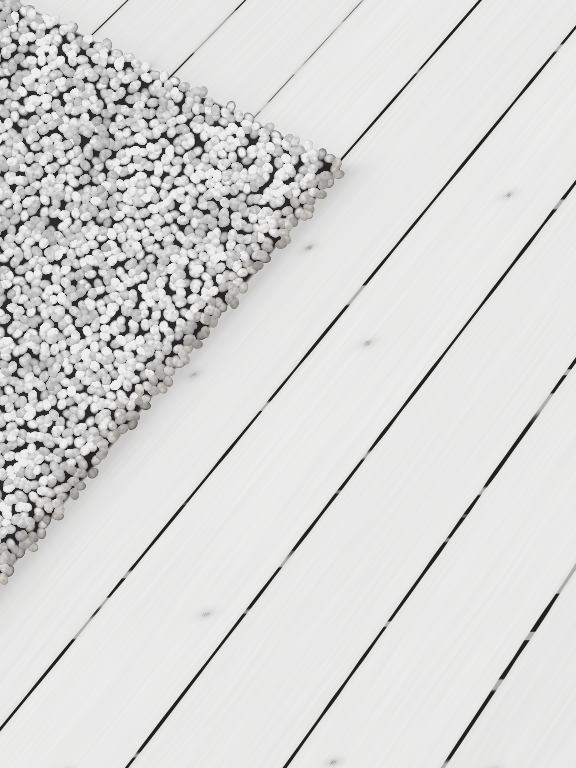
Reproduce this texture procedurally as a WebGL 1 fragment shader.

```glsl
precision highp float;
// A shaggy pale rug lying across white painted floorboards with dark seams.
uniform vec2 u_resolution;

const float TUFTS_PER_WIDTH = 66.0;

float hash(vec2 p) {
  return fract(sin(dot(p, vec2(127.1, 311.7))) * 43758.5453);
}

float noise(vec2 p) {
  vec2 i = floor(p), f = fract(p);
  f = f * f * (3.0 - 2.0 * f);
  return mix(mix(hash(i), hash(i + vec2(1.0, 0.0)), f.x),
             mix(hash(i + vec2(0.0, 1.0)), hash(i + vec2(1.0)), f.x), f.y);
}

mat2 rotation(float a) {
  float c = cos(a), s = sin(a);
  return mat2(c, s, -s, c);
}

// Signed distances to the far edge (x) and the near edge (y) of the rug.
vec2 rugEdges(vec2 p) {
  return vec2(dot(p, vec2(0.451, -0.892)) - 0.0226,
              dot(p, vec2(0.770, 0.637)) - 0.655);
}

float rugDistance(vec2 p) {
  const float corner = 0.03;
  vec2 e = rugEdges(p) + corner;
  return length(max(e, 0.0)) + min(max(e.x, e.y), 0.0) - corner;
}

// Board space: x counts boards across a perspective fan, y runs downwards.
float boardWidth(float y) { return 0.204 + 0.0528 * y; }

vec2 boardSpace(vec2 p) {
  return vec2((p.x - 0.2222 + 1.031 * p.y) / boardWidth(p.y), p.y);
}

// Darkness of the gap nearest to a point, with chips of paint bridging it.
float seam(vec2 b, float pixel) {
  float id = floor(b.x + 0.5);
  float d = abs(b.x - id) * boardWidth(b.y) * 0.77;
  float thin = 1.0 - step(0.5, abs(id - 2.0));
  float halfWidth = (0.0013 + 0.00026 * id) * (1.0 - 0.45 * thin);
  halfWidth *= 0.75 + 0.45 * noise(vec2(id * 9.0, b.y * 28.0));
  float chipped = step(6.5, id) * 0.22;
  float chips = smoothstep(0.80 - chipped, 0.92 - chipped,
                           noise(vec2(id * 17.0, b.y * 48.0)));
  float gap = 1.0 - smoothstep(halfWidth - pixel * 0.6, halfWidth + pixel * 0.6, d);
  float bevel = 0.14 * exp(-d / 0.003);
  return max(gap * (1.0 - 0.7 * chips) * (1.0 - 0.4 * thin), bevel);
}

// Faint knots, at most one in each stretch of a board.
float knot(vec2 b) {
  vec2 cell = vec2(floor(b.x), floor(b.y * 4.0));
  vec2 centre = 0.25 + 0.5 * vec2(hash(cell + 3.1), hash(cell + 8.7));
  vec2 d = (vec2(b.x, b.y * 4.0) - cell - centre) * vec2(0.17, 0.25);
  float r = length(d + 0.003 * (noise(b * 150.0) - 0.5));
  float present = step(0.45, hash(cell + 5.3));
  float core = exp(-r * r / 0.000012) * noise(b * 230.0);
  return present * (0.07 * exp(-r * r / 0.00011) + 0.35 * core);
}

vec3 floorColor(vec2 p, float pixel) {
  vec2 b = boardSpace(p);
  float warp = 0.06 * noise(b * vec2(4.0, 5.0));
  float grain = noise(vec2((b.x + warp) * 42.0, b.y * 5.0)) - 0.5;
  float fine = noise(vec2((b.x + warp) * 95.0, b.y * 14.0)) - 0.5;
  float tone = 0.912 + 0.014 * grain + 0.012 * fine;
  tone += 0.012 * (hash(vec2(floor(b.x), 2.0)) - 0.5);
  tone -= knot(b);
  vec2 e = rugEdges(p);
  float side = smoothstep(-0.02, 0.02, e.y - e.x);
  tone *= 1.0 - (0.03 + 0.10 * side) * exp(-max(rugDistance(p), 0.0) * 48.0);
  return mix(tone * vec3(1.0, 1.0, 0.998), vec3(0.13, 0.125, 0.115), seam(b, pixel));
}

// Overlapping woolly tufts: rgb is the shaded pile, alpha its coverage.
vec4 rugColor(vec2 p) {
  mat2 turn = rotation(0.55);
  vec2 g = turn * p * TUFTS_PER_WIDTH;
  float top = 0.0, light = 0.65, wool = 0.9;
  float cover = 1.0 - smoothstep(-0.018, -0.010, rugDistance(p));
  for (int j = -1; j <= 1; j++) {
    for (int i = -1; i <= 1; i++) {
      vec2 cell = floor(g) + vec2(float(i), float(j));
      float seed = hash(cell);
      vec2 centre = cell + 0.1 + 0.8 * vec2(hash(cell + 17.3), hash(cell + 41.9));
      float inside = step(rugDistance((centre * turn) / TUFTS_PER_WIDTH), -0.006);
      vec2 d = rotation(seed * 6.283) * (g - centre) / vec2(0.74, 0.56);
      float r2 = dot(d, d);
      float dome = sqrt(max(1.0 - r2, 0.0));
      float height = (dome + 0.6 * hash(cell + 71.0)) * inside * step(r2, 1.0);
      cover = max(cover, inside * (1.0 - smoothstep(0.7, 1.0, r2)));
      if (height > top) {
        top = height;
        light = 0.80 + 0.20 * dome - 0.12 * dot(g - centre, turn * vec2(0.5, 0.85));
        wool = 0.80 + 0.24 * hash(cell + 29.0);
      }
    }
  }
  float tone = mix(0.28, 0.92, smoothstep(0.05, 1.0, top)) * light * wool;
  tone *= 0.90 + 0.20 * noise(g * 3.2);
  tone *= 0.93 + 0.14 * noise(p * 22.0);
  float nearEdge = smoothstep(-0.07, 0.0, rugEdges(p).y);
  tone *= 1.0 - 0.20 * nearEdge;
  vec3 tint = mix(vec3(1.0, 1.0, 1.005), vec3(1.0, 0.975, 0.93), nearEdge * 0.7);
  return vec4(min(tone * 1.03, 0.93) * tint, cover);
}

void main() {
  vec2 p = vec2(gl_FragCoord.x, u_resolution.y - gl_FragCoord.y) / u_resolution.x;
  vec4 rug = rugColor(p);
  vec3 color = mix(floorColor(p, 1.0 / u_resolution.x), rug.rgb, rug.a);
  gl_FragColor = vec4(color, 1.0);
}
```
